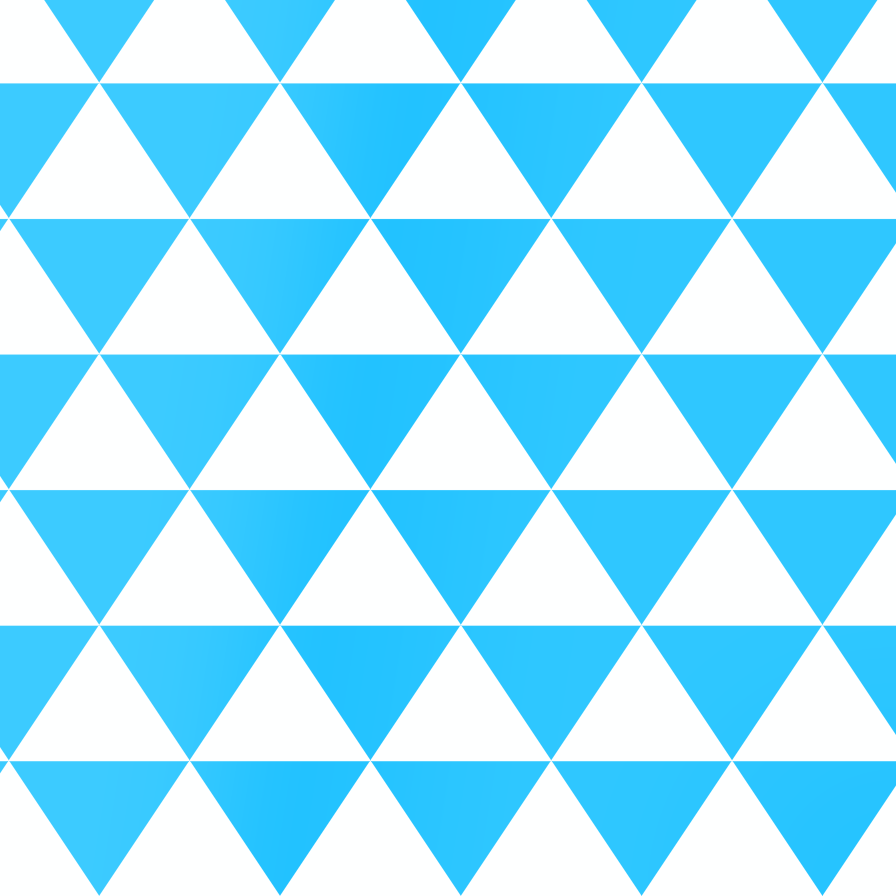
A Shadertoy shader for this pattern:

```glsl
// Staggered rows of downward blue triangles on white, with a soft diagonal shade.
#define PERIOD 0.2018
#define ROW_HEIGHT 0.1513
#define APEX vec2(0.1107, -0.0005)
#define INSET 0.0004
#define WHITE vec3(0.998, 1.0, 1.0)
#define LIGHT_BLUE vec3(0.235, 0.795, 1.0)
#define MID_BLUE vec3(0.185, 0.782, 1.0)
#define DEEP_BLUE vec3(0.135, 0.762, 1.0)

// Signed distance to the triangles of one row; odd rows shift by half a period.
float triangleRow(vec2 p, float row) {
    float shift = 0.5 * PERIOD * mod(row, 2.0);
    float x = abs(mod(p.x + shift + 0.5 * PERIOD, PERIOD) - 0.5 * PERIOD);
    float y = p.y - row * ROW_HEIGHT;
    vec2 side = vec2(0.5 * PERIOD, ROW_HEIGHT);
    float slant = (x * side.y - y * side.x) / length(side);
    return max(slant, y - ROW_HEIGHT);
}

// Pale on the left, deepest along a leaning band and in the lower right corner.
vec3 blueShade(vec2 uv) {
    float across = uv.x - 0.40 - 0.16 * (uv.y - 0.5);
    vec3 base = mix(LIGHT_BLUE, MID_BLUE, smoothstep(-0.25, 0.1, across));
    float width = across < 0.0 ? 0.10 : 0.16;
    float band = exp(-across * across / (width * width));
    float corner = 1.0 - smoothstep(0.0, 0.4, length(uv - vec2(1.0, 0.0)));
    return mix(base, DEEP_BLUE, max(band, 0.8 * corner));
}

void mainImage(out vec4 fragColor, in vec2 fragCoord) {
    vec2 uv = fragCoord / iResolution.xy;
    vec2 p = uv - APEX;
    float row = floor(p.y / ROW_HEIGHT);

    // The row below is included so its top edge blends smoothly.
    float d = min(triangleRow(p, row), triangleRow(p, row - 1.0)) + INSET;

    float edge = 0.7 / min(iResolution.x, iResolution.y);
    float blue = 1.0 - smoothstep(-edge, edge, d);
    fragColor = vec4(mix(WHITE, blueShade(uv), blue), 1.0);
}
```
